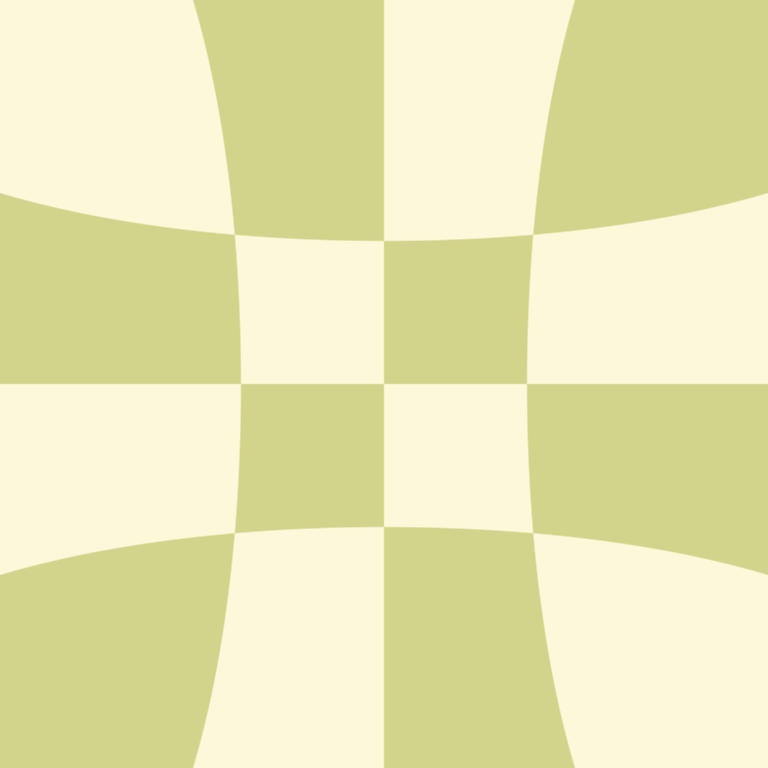
A three.js fragment shader for this pattern:

```glsl
// A two-tone checkerboard of four by four cells, pinched towards its centre.
// Two straight axes and four bowed lines each flip the tone; the product of
// their signed sides picks the colour, so crossings stay crisp.

varying vec2 vUv;

const vec3 CREAM = vec3(0.99, 0.975, 0.853);
const vec3 OLIVE = vec3(0.828, 0.831, 0.55);
const float LINE_OFFSET = 0.1796; // unwarped distance of bowed lines from centre
const float PINCH = 1.044;        // how fast the lines bow outwards
const float EDGE = 0.00095;       // half width of the smoothed edges

// Signed side of an edge, from -1 to 1 with a soft crossing
vec2 side(vec2 distanceToEdge) {
  return clamp(distanceToEdge / EDGE, -1.0, 1.0);
}

void main() {
  vec2 p = vUv - 0.5;

  // Radial warp moves the outer grid lines away from the centre
  float bowedOffset = LINE_OFFSET * exp(PINCH * dot(p, p));

  // Each line crossed flips the sign of the checker
  vec2 flips = side(p) * side(abs(p) - bowedOffset);
  float checker = flips.x * flips.y;

  gl_FragColor = vec4(mix(CREAM, OLIVE, 0.5 + 0.5 * checker), 1.0);
}
```
